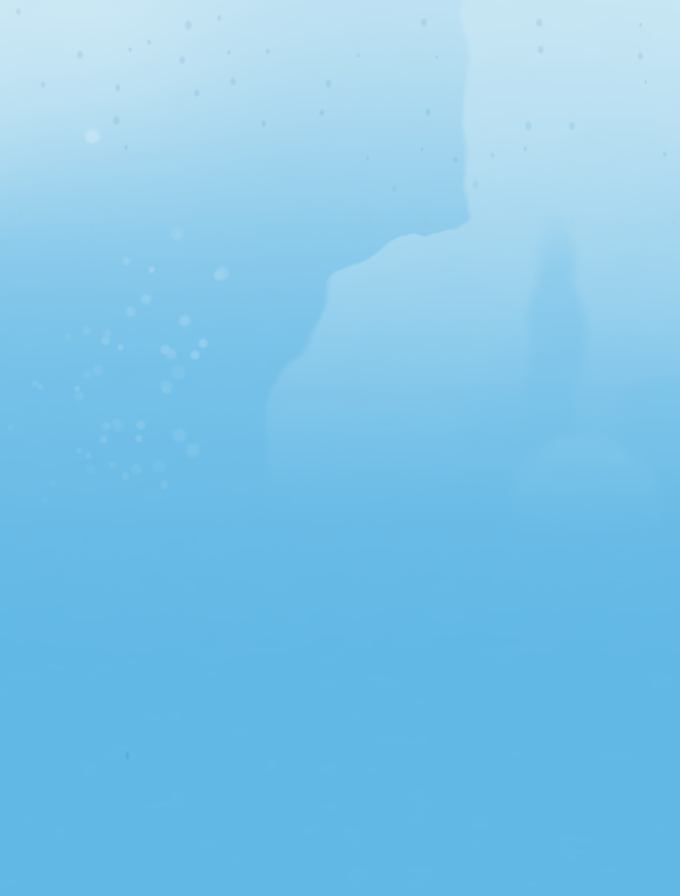
Give the GLSL for this background, as a Shadertoy shader.

```glsl
// Pale blue watercolour sky with a soft cloud bank, drifting droplets and faint flecks.
#define DEEP vec3(0.385, 0.722, 0.898)
#define MID vec3(0.470, 0.760, 0.912)
#define PALE vec3(0.760, 0.890, 0.950)
#define MIST vec3(0.840, 0.930, 0.965)
#define CLOUD_STRENGTH 0.34
#define SHADE_STRENGTH 0.34
#define DROPLETS 46
#define FLECK_CELLS 26.0
#define GRAIN 0.006

vec2 hash22(vec2 p) {
    vec3 q = fract(vec3(p.xyx) * vec3(0.1031, 0.1030, 0.0973));
    q += dot(q, q.yzx + 33.33);
    return fract((q.xx + q.yz) * q.zy);
}

float valueNoise(vec2 p) {
    vec2 cell = floor(p), f = fract(p);
    f = f * f * (3.0 - 2.0 * f);
    float low = mix(hash22(cell).x, hash22(cell + vec2(1, 0)).x, f.x);
    float high = mix(hash22(cell + vec2(0, 1)).x, hash22(cell + vec2(1, 1)).x, f.x);
    return mix(low, high, f.y);
}

float fbm(vec2 p) {
    float sum = 0.0, weight = 0.5;
    for (int i = 0; i < 4; i++) {
        sum += weight * valueNoise(p);
        p = p * 2.03 + 17.0;
        weight *= 0.5;
    }
    return sum;
}

// Soft elliptical mask: 1 inside, 0 outside.
float blob(vec2 p, vec2 center, vec2 radius, float softness) {
    return 1.0 - smoothstep(1.0 - softness, 1.0 + softness, length((p - center) / radius));
}

// Left border of the cloud bank at a given height.
float cloudEdge(float y) {
    return 0.300 + 0.058 * smoothstep(0.54, 0.66, y)
         + 0.085 * smoothstep(0.675, 0.735, y)
         + 0.075 * smoothstep(0.725, 0.765, y);
}

vec3 skyGradient(vec2 p) {
    vec3 col = mix(DEEP, MID, smoothstep(0.25, 0.68, p.y));
    col = mix(col, PALE, smoothstep(0.55, 1.08, p.y));
    float cornerGlow = exp(-dot((p - vec2(0.11, 1.0)) * 6.5, (p - vec2(0.11, 1.0)) * 6.5));
    float sideGlow = exp(-p.x / 0.07) * smoothstep(0.68, 0.9, p.y);
    return mix(col, MIST, 0.45 * cornerGlow + 0.25 * sideGlow);
}

vec3 addClouds(vec3 col, vec2 p) {
    vec2 warp = vec2(fbm(p * 13.0), fbm(p * 13.0 + 41.0)) - 0.47;
    vec2 q = p + 0.045 * warp;

    // Main bank, crisp along its left border and fading downward
    float inside = q.x - cloudEdge(q.y);
    float bank = smoothstep(-0.004, 0.006, inside);
    float lift = smoothstep(0.40, 0.86, p.y) + 0.22 * smoothstep(0.42, 0.66, p.y);
    col = mix(col, MIST, CLOUD_STRENGTH * bank * lift * (0.75 + 0.45 * fbm(p * 5.0)));

    // Blue gaps between the billows
    float gap = blob(q, vec2(0.612, 0.605), vec2(0.032, 0.125), 0.30);
    gap = max(gap, 0.7 * blob(q, vec2(0.565, 0.525), vec2(0.055, 0.040), 0.45));
    gap = max(gap, 0.8 * blob(q, vec2(0.745, 0.540), vec2(0.060, 0.042), 0.35));
    col = mix(col, mix(DEEP, MID, 0.75), SHADE_STRENGTH * gap);

    // Low billow, lit along its upper rim
    float billow = blob(q, vec2(0.650, 0.425), vec2(0.085, 0.090), 0.12);
    return mix(col, MIST, 0.07 * billow * smoothstep(0.38, 0.52, p.y));
}

vec3 addDroplets(vec3 col, vec2 p) {
    float light = 0.45 * blob(p, vec2(0.103, 0.848), vec2(0.008), 0.4);
    for (int i = 0; i < DROPLETS; i++) {
        vec2 a = hash22(vec2(float(i), 3.7));
        vec2 b = hash22(vec2(float(i), 19.1));
        vec2 center = vec2(0.30 * 0.5 * (a.x + b.x) + 0.012 + 0.06 * (a.y - 0.5),
                           mix(0.38, 0.78, 0.5 * (a.y + b.y)));
        float size = mix(0.003, 0.0075, b.x);
        float strength = mix(0.08, 0.30, a.x) * smoothstep(0.34, 0.62, center.y);
        light = max(light, strength * blob(p, center, vec2(size), 0.45));
    }
    return mix(col, MIST, light);
}

vec3 addFlecks(vec3 col, vec2 p) {
    vec2 cell = floor(p * FLECK_CELLS);
    vec2 offset = 0.2 + 0.6 * hash22(cell + 5.0);
    vec2 trait = hash22(cell + 71.0);
    float dot1 = blob(fract(p * FLECK_CELLS), offset, vec2(0.06, 0.08) * (0.6 + trait.y), 0.5);
    float amount = 0.16 * dot1 * step(0.68, trait.x) * smoothstep(0.70, 0.86, p.y);
    amount += 0.35 * blob(p, vec2(0.142, 0.157), vec2(0.002, 0.004), 0.5);
    return mix(col, vec3(0.35, 0.58, 0.72), amount);
}

void mainImage(out vec4 fragColor, in vec2 fragCoord) {
    vec2 p = fragCoord / iResolution.y;
    vec3 col = addClouds(skyGradient(p), p);
    col = addFlecks(addDroplets(col, p), p);
    col += GRAIN * (fbm(p * vec2(30.0, 70.0)) - 0.47);
    fragColor = vec4(clamp(col, 0.0, 1.0), 1.0);
}
```
